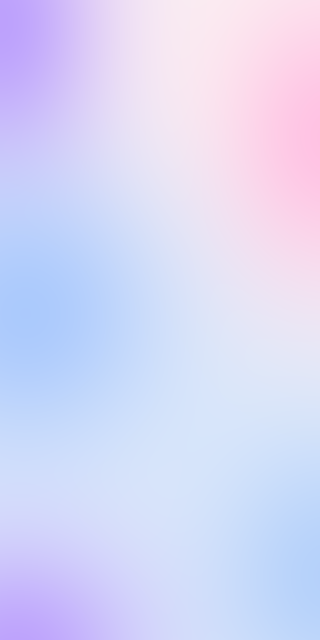
A Shadertoy shader for this background:

```glsl
// A soft pastel mesh gradient: a pale blue to cream diagonal wash
// with broad violet, blue and pink glows along the edges.
// Each glow is an elliptical Gaussian blended over the wash.

const vec2 CANVAS = vec2(1.0, 2.0); // width and height in canvas units

const vec3 ICE    = vec3(0.870, 0.915, 0.980);
const vec3 CREAM  = vec3(0.985, 0.940, 0.950);
const vec3 VIOLET = vec3(0.740, 0.630, 0.990);
const vec3 BLUE   = vec3(0.670, 0.790, 0.990);
const vec3 SKY    = vec3(0.710, 0.820, 0.980);
const vec3 PINK   = vec3(1.000, 0.760, 0.890);

// Gaussian falloff: 1 at the center, 1/e at the given radii
float glow(vec2 p, vec2 center, vec2 radii) {
    vec2 d = (p - center) / radii;
    return exp(-dot(d, d));
}

// Blends a colored glow over the color below it
vec3 addGlow(vec3 below, vec3 tint, vec2 p, vec2 center, vec2 radii) {
    return mix(below, tint, glow(p, center, radii));
}

// Diagonal wash that warms toward the upper right
vec3 wash(vec2 p) {
    float warmth = smoothstep(1.0, 2.2, p.y + 0.6 * p.x);
    return mix(ICE, CREAM, warmth);
}

void mainImage(out vec4 fragColor, in vec2 fragCoord) {
    vec2 p = fragCoord / iResolution.xy * CANVAS;
    vec3 color = wash(p);

    // Upper glows
    color = addGlow(color, VIOLET, p, vec2(0.00, 1.93), vec2(0.32, 0.50));
    color = addGlow(color, PINK, p, vec2(1.03, 1.57), vec2(0.32, 0.42));

    // Middle glow
    color = addGlow(color, BLUE, p, vec2(0.08, 1.02), vec2(0.41, 0.42));

    // Lower glows
    color = addGlow(color, SKY, p, vec2(1.03, 0.20), vec2(0.36, 0.42));
    color = addGlow(color, VIOLET, p, vec2(0.05, -0.06), vec2(0.38, 0.36));

    fragColor = vec4(color, 1.0);
}
```
